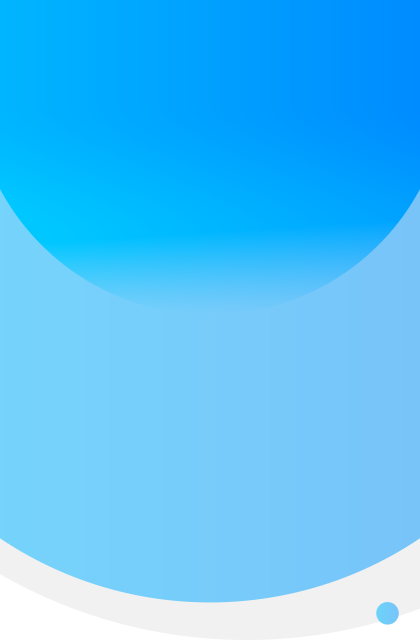
This background is drawn by a Shadertoy shader. Its source:

```glsl
// Overlapping blue gradient discs hanging from the top of a white page, with a small dot.

// Lengths are in canvas heights; discs are (centre x, centre y, radius).
const float PAGE_WIDTH = 0.65625;
const vec3 GREY_DISC = vec3(0.3854, 0.7734, 0.7734);
const vec3 PALE_DISC = vec3(0.3281, 0.6458, 0.5871);
const vec3 DEEP_DISC = vec3(0.3281, 0.8802, 0.3721);
const vec3 DOT_DISC  = vec3(0.6055, 0.0417, 0.0176);

const vec3 WHITE      = vec3(1.0);
const vec3 GREY       = vec3(0.945);
const vec3 PALE_LEFT  = vec3(0.46, 0.83, 0.985);
const vec3 PALE_RIGHT = vec3(0.47, 0.768, 0.977);
const vec3 DOT_LEFT   = vec3(0.42, 0.83, 0.98);
const vec3 DEEP_LEFT  = vec3(0.0, 0.71, 1.0);
const vec3 DEEP_RIGHT = vec3(0.0, 0.548, 1.0);
const vec3 CYAN_LIFT  = vec3(0.0, 0.09, 0.0);

const float LIFT_TOP    = 0.84;   // where the deep disc starts turning cyan
const float LIFT_BOTTOM = 0.62;
const float FADE_TOP    = 0.616;  // height of the fade line at the left edge
const float FADE_SLOPE  = 0.064;
const float FADE_BOTTOM = 0.508;
const float FADE_CURVE  = 1.3;

// Antialiased coverage of a disc.
float discMask(vec2 p, vec3 disc) {
    float pixel = 1.0 / iResolution.y;
    float dist = length(p - disc.xy) - disc.z;
    return clamp(0.5 - dist / pixel, 0.0, 1.0);
}

// Opacity of the deep disc: solid above a tilted line, dissolving below it.
float deepOpacity(vec2 p) {
    float fadeTop = FADE_TOP + FADE_SLOPE * p.x;
    float t = clamp((p.y - FADE_BOTTOM) / (fadeTop - FADE_BOTTOM), 0.0, 1.0);
    return pow(t, FADE_CURVE);
}

void mainImage(out vec4 fragColor, in vec2 fragCoord) {
    vec2 p = fragCoord / iResolution.y;
    p.x += 0.5 * (PAGE_WIDTH - iResolution.x / iResolution.y);
    float across = clamp(p.x / PAGE_WIDTH, 0.0, 1.0);

    // Page and large discs
    vec3 color = mix(WHITE, GREY, discMask(p, GREY_DISC));
    vec3 pale = mix(PALE_LEFT, PALE_RIGHT, across);
    color = mix(color, pale, discMask(p, PALE_DISC));

    // Deep disc with a cyan lower rim
    float lift = 1.0 - smoothstep(LIFT_BOTTOM, LIFT_TOP, p.y);
    vec3 deep = mix(DEEP_LEFT, DEEP_RIGHT, across) + CYAN_LIFT * lift;
    color = mix(color, deep, discMask(p, DEEP_DISC) * deepOpacity(p));

    // Small dot
    float dotAcross = clamp(0.5 + 0.5 * (p.x - DOT_DISC.x) / DOT_DISC.z, 0.0, 1.0);
    color = mix(color, mix(DOT_LEFT, PALE_RIGHT, dotAcross), discMask(p, DOT_DISC));

    fragColor = vec4(color, 1.0);
}
```
